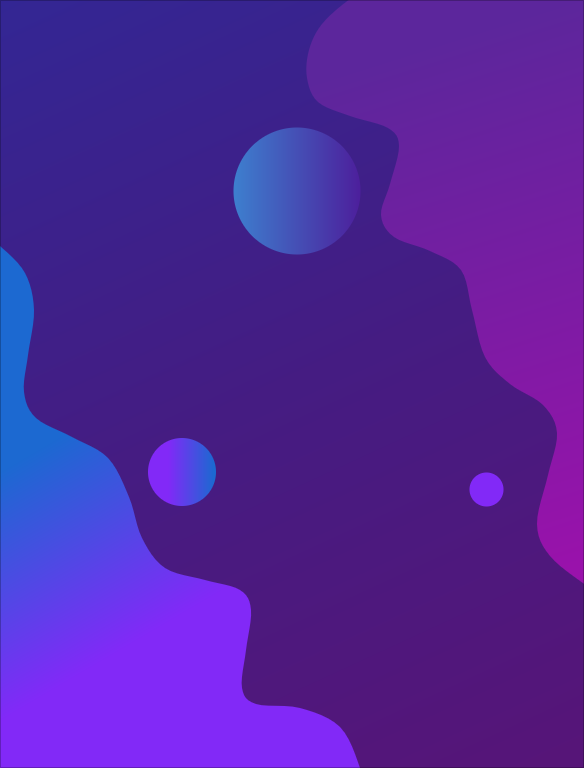
Give the GLSL for this background, as a Shadertoy shader.

```glsl
// Two wavy gradient shores facing each other across a deep violet field,
// with three shaded discs between them. Shores are smooth splines turned into
// signed distances; every fill is a linear gradient along its own direction.

#define GRID 768.0            // canvas height in design units
#define KNOTS 24              // knots per shore spline
#define STEPS 6               // straight pieces per spline span
#define VIOLET vec3(0.51, 0.16, 0.97)
#define BLUE vec3(0.11, 0.41, 0.82)
#define FRAME_SHADE 0.35      // darkness of the hairline frame

// Catmull-Rom point between b and c
vec2 spline(vec2 a, vec2 b, vec2 c, vec2 d, float t) {
    return b + 0.5 * t * (c - a + t * (2.0 * a - 5.0 * b + 4.0 * c - d
             + t * (3.0 * (b - c) + d - a)));
}

float segmentDistance(vec2 p, vec2 a, vec2 b) {
    vec2 pa = p - a, ba = b - a;
    return length(pa - ba * clamp(dot(pa, ba) / dot(ba, ba), 0.0, 1.0));
}

// Signed distance to a shore, negative inside. Rays run towards the
// spline (side = 1 right, -1 left) and each crossing flips the sign.
float shoreDistance(vec2 p, vec2 knots[KNOTS], float side) {
    float nearest = GRID, inside = 1.0;
    for (int i = 1; i < KNOTS - 2; i++) {
        vec2 a = knots[i];
        for (int j = 1; j <= STEPS; j++) {
            vec2 b = spline(knots[i - 1], knots[i], knots[i + 1], knots[i + 2],
                            float(j) / float(STEPS));
            nearest = min(nearest, segmentDistance(p, a, b));
            if ((a.y > p.y) != (b.y > p.y)) {
                float crossing = mix(a.x, b.x, (p.y - a.y) / (b.y - a.y));
                if (side * (crossing - p.x) > 0.0) inside = -inside;
            }
            a = b;
        }
    }
    return inside * nearest;
}

// Position from 0 to 1 along a direction, between two projected distances
float ramp(vec2 p, vec2 direction, float start, float end) {
    return clamp((dot(p, direction) - start) / (end - start), 0.0, 1.0);
}

// Antialiased coverage of a signed distance
float cover(float dist, float pixel) {
    return clamp(0.5 - dist / pixel, 0.0, 1.0);
}

void mainImage(out vec4 fragColor, in vec2 fragCoord) {
    float pixel = GRID / iResolution.y;
    vec2 p = fragCoord * pixel;
    vec2 size = iResolution.xy * pixel;

    // Field: indigo at the upper left to plum at the lower right
    float depth = ramp(p, vec2(0.42, -0.91), -699.0, 245.0);
    vec3 color = mix(vec3(0.20, 0.15, 0.58), vec3(0.27, 0.11, 0.51),
                     min(depth * 2.0, 1.0));
    color = mix(color, vec3(0.34, 0.08, 0.47), max(depth * 2.0 - 1.0, 0.0));

    // Right shore: purple to magenta
    vec2 rightKnots[KNOTS] = vec2[KNOTS](
        vec2(380, 786), vec2(350, 769), vec2(322, 744), vec2(309, 718),
        vec2(307, 690), vec2(318, 666), vec2(350, 652), vec2(388, 640),
        vec2(399, 622), vec2(390, 584), vec2(381, 553), vec2(394, 531),
        vec2(430, 517), vec2(461, 498), vec2(472, 458), vec2(485, 411),
        vec2(510, 384), vec2(543, 363), vec2(557, 335), vec2(548, 293),
        vec2(537, 244), vec2(550, 212), vec2(587, 182), vec2(620, 160));
    vec3 magentaFill = mix(vec3(0.36, 0.15, 0.61), vec3(0.60, 0.07, 0.67),
                           ramp(p, vec2(0.30, -0.95), -560.0, -20.0));
    color = mix(color, magentaFill, cover(shoreDistance(p, rightKnots, -1.0), pixel));

    // Left shore: blue to violet
    vec2 leftKnots[KNOTS] = vec2[KNOTS](
        vec2(-30, 536), vec2(-14, 531), vec2(0, 522), vec2(25, 495),
        vec2(34, 458), vec2(28, 413), vec2(24, 376), vec2(36, 350),
        vec2(72, 331), vec2(108, 310), vec2(129, 271), vec2(142, 230),
        vec2(165, 200), vec2(205, 188), vec2(240, 178), vec2(251, 158),
        vec2(246, 118), vec2(242, 80), vec2(256, 64), vec2(300, 60),
        vec2(340, 41), vec2(360, 0), vec2(366, -32), vec2(368, -60));
    vec3 violetFill = mix(BLUE, VIOLET, ramp(p, vec2(0.50, -0.85), -251.0, -39.0));
    color = mix(color, violetFill, cover(shoreDistance(p, leftKnots, 1.0), pixel));

    // Discs
    vec3 largeFill = mix(vec3(0.24, 0.50, 0.81), vec3(0.30, 0.12, 0.61),
                         ramp(p, vec2(1, 0), 233.0, 361.0));
    color = mix(color, largeFill, cover(length(p - vec2(297, 577)) - 63.5, pixel));
    vec3 mediumFill = mix(VIOLET, BLUE, ramp(p, vec2(1, 0), 168.0, 214.0));
    color = mix(color, mediumFill, cover(length(p - vec2(182, 296)) - 34.0, pixel));
    color = mix(color, VIOLET, cover(length(p - vec2(486.5, 278.5)) - 17.0, pixel));

    // Hairline frame
    vec2 margin = min(p, size - p);
    color *= 1.0 - FRAME_SHADE * cover(min(margin.x, margin.y) - 0.7, pixel);

    fragColor = vec4(color, 1.0);
}
```
